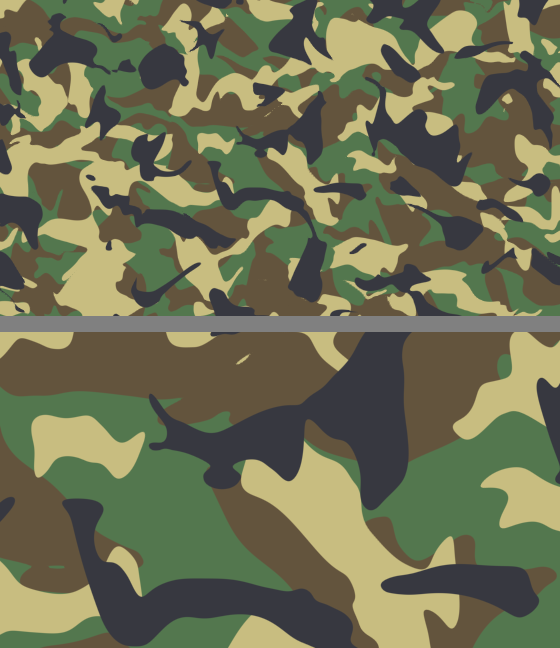
Top, the full canvas; bottom, a detail of the centre.
This pattern is drawn by a Shadertoy shader. Its source:

```glsl
const vec3 BROWN = vec3(0.39, 0.33, 0.24);
const vec3 GREEN = vec3(0.325, 0.465, 0.305);
const vec3 TAN   = vec3(0.785, 0.74, 0.50);
const vec3 DARK  = vec3(0.215, 0.22, 0.25);

// Patches per canvas height, along and across the grain of each layer
const vec2 GREEN_FREQ = vec2(4.8, 8.6);
const vec2 TAN_FREQ   = vec2(5.6, 8.8);
const vec2 DARK_FREQ  = vec2(5.8, 9.0);

// Grain direction of each layer
const vec2 GREEN_AXIS = vec2(0.98, -0.17);
const vec2 TAN_AXIS   = vec2(0.99, 0.12);
const vec2 DARK_AXIS  = vec2(0.87, -0.49);

// Cut levels in standard deviations: higher means less cover
const float GREEN_CUT = 0.10;
const float TAN_CUT   = 0.43;
const float DARK_CUT  = 1.03;

const float BEND_FREQ = 5.0;     // broad bends of the patches
const float BEND_AMP  = 0.12;
const float LOBE_FREQ = 13.0;    // finger-like lobes on the outlines
const float LOBE_AMP  = 0.062;
const float DETAIL    = 0.30;    // weight of the second octave
const float NOISE_DEV = 0.2157;  // standard deviation of gradientNoise

vec2 hash22(vec2 p) {
    vec3 q = fract(p.xyx * vec3(0.1031, 0.1030, 0.0973));
    q += dot(q, q.yzx + 33.33);
    return fract((q.xx + q.yz) * q.zy);
}

// Dot product of a random unit gradient with the offset from its corner
float cornerSlope(vec2 cell, vec2 corner, vec2 f) {
    vec2 g = hash22(cell + corner) * 2.0 - 1.0;
    return dot(normalize(g + 1e-4), f - corner);
}

float gradientNoise(vec2 p) {
    vec2 cell = floor(p);
    vec2 f = p - cell;
    vec2 w = f * f * f * (f * (f * 6.0 - 15.0) + 10.0);
    float low  = mix(cornerSlope(cell, vec2(0, 0), f), cornerSlope(cell, vec2(1, 0), f), w.x);
    float high = mix(cornerSlope(cell, vec2(0, 1), f), cornerSlope(cell, vec2(1, 1), f), w.x);
    return mix(low, high, w.y);
}

vec2 noiseVector(vec2 p) {
    return vec2(gradientNoise(p), gradientNoise(p + vec2(37.4, 71.8)));
}

// Unit-variance field of lobed patches stretched along an axis
float patchField(vec2 p, vec2 freq, vec2 axis, float seed) {
    vec2 shift = seed * vec2(19.37, 43.71);
    p += BEND_AMP * noiseVector(p * BEND_FREQ + shift);
    p += LOBE_AMP * noiseVector(p * LOBE_FREQ + shift.yx);
    vec2 q = vec2(dot(p, axis), dot(p, vec2(-axis.y, axis.x))) * freq + shift + 50.0;
    vec2 fine = mat2(0.8, 0.6, -0.6, 0.8) * q * 2.1 + 90.0;
    float field = gradientNoise(q) + DETAIL * gradientNoise(fine);
    return field / (NOISE_DEV * sqrt(1.0 + DETAIL * DETAIL));
}

// Antialiased cover of the area above the cut level
float cover(float field, float cut) {
    float slope = length(vec2(dFdx(field), dFdy(field)));
    return smoothstep(-0.8, 0.8, (field - cut) / max(slope, 1e-4));
}

void mainImage(out vec4 fragColor, in vec2 fragCoord) {
    vec2 p = fragCoord / iResolution.y;

    // Paint layers from the ground up
    vec3 color = BROWN;
    color = mix(color, GREEN, cover(patchField(p, GREEN_FREQ, GREEN_AXIS, 1.0), GREEN_CUT));
    color = mix(color, TAN, cover(patchField(p, TAN_FREQ, TAN_AXIS, 2.0), TAN_CUT));
    color = mix(color, DARK, cover(patchField(p, DARK_FREQ, DARK_AXIS, 3.0), DARK_CUT));

    fragColor = vec4(color, 1.0);
}
```
